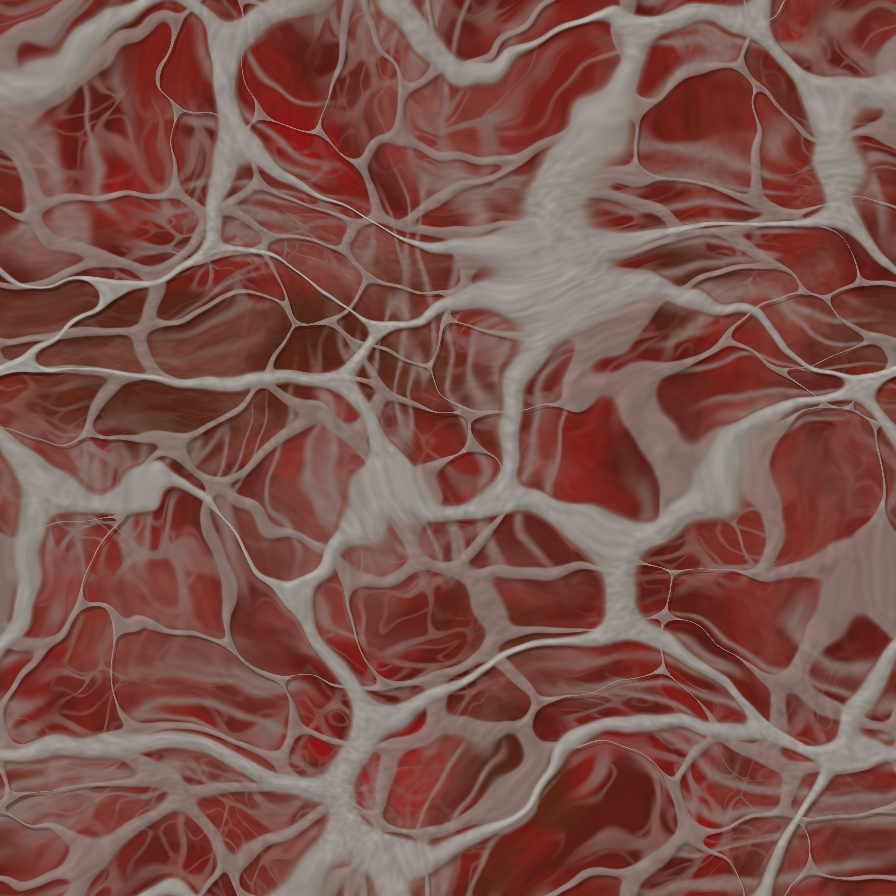
This texture is drawn by a Shadertoy shader. Its source:

```glsl
// Pale branching sinew and fine lace stretched over dark red flesh, tiling on both axes.

vec2 hash2(vec2 cell, vec2 period, float seed) {
    vec2 c = floor(mod(cell + 0.5, period));
    vec3 p = fract((c.xyx + seed * 7.31) * vec3(0.1031, 0.1030, 0.0973));
    p += dot(p, p.yzx + 33.33);
    return fract((p.xx + p.yz) * p.zy);
}

float corner(vec2 cell, vec2 offset, vec2 period, float seed) {
    return dot(hash2(cell, period, seed) * 2.0 - 1.0, offset);
}

// Wrapping gradient noise, roughly -1 to 1
float noise(vec2 uv, vec2 freq, float seed) {
    vec2 p = uv * freq, i = floor(p), f = p - i;
    vec2 u = f * f * f * (f * (f * 6.0 - 15.0) + 10.0);
    vec2 x = vec2(1, 0), y = vec2(0, 1);
    float low = mix(corner(i, f, freq, seed), corner(i + x, f - x, freq, seed), u.x);
    float high = mix(corner(i + y, f - y, freq, seed), corner(i + 1.0, f - 1.0, freq, seed), u.x);
    return 2.0 * mix(low, high, u.y);
}

float fbm(vec2 uv, vec2 freq, float seed) {
    float sum = 0.0, amp = 0.6;
    for (int k = 0; k < 4; k++) {
        sum += amp * noise(uv, freq, seed + float(k));
        freq *= 2.0;
        amp *= 0.5;
    }
    return sum;
}

float ridge(float n, float width) {
    return 1.0 - smoothstep(0.0, width, abs(n));
}

float smoothMin(float a, float b, float k) {
    float h = max(k - abs(a - b), 0.0) / k;
    return min(a, b) - h * h * k * 0.25;
}

// Distance to the walls of wrapping cells, with webbed junctions
float wallDistance(vec2 uv, vec2 cells, float seed) {
    vec2 p = uv * cells, i = floor(p), f = p - i;
    vec2 nearCell = vec2(0), nearest = vec2(9);
    for (int y = -1; y <= 1; y++)
    for (int x = -1; x <= 1; x++) {
        vec2 g = vec2(x, y);
        vec2 r = g + 0.06 + 0.88 * hash2(i + g, cells, seed) - f;
        if (dot(r, r) < dot(nearest, nearest)) { nearest = r; nearCell = g; }
    }
    float wall = 1.0;
    for (int y = -2; y <= 2; y++)
    for (int x = -2; x <= 2; x++) {
        vec2 g = nearCell + vec2(x, y);
        vec2 r = g + 0.06 + 0.88 * hash2(i + g, cells, seed) - f;
        vec2 apart = r - nearest;
        if (dot(apart, apart) > 0.0001)
            wall = smoothMin(wall, dot(0.5 * (r + nearest), normalize(apart)), 0.14);
    }
    return wall;
}

vec2 warp(vec2 uv) {
    vec2 w = uv;
    w += 0.085 * vec2(noise(uv, vec2(3), 1.0), noise(uv, vec2(3), 2.0));
    w += 0.026 * vec2(noise(uv, vec2(8), 3.0), noise(uv, vec2(8), 4.0));
    return w + 0.006 * vec2(noise(uv, vec2(24), 5.0), noise(uv, vec2(24), 6.0));
}

// Heights of the thick tendons (x) and the thinner branches (y)
vec2 relief(vec2 uv) {
    vec2 q = warp(uv);
    float thick = max(0.065 + 0.10 * noise(uv, vec2(4), 11.0), 0.012);
    float thin = max(0.06 + 0.16 * noise(uv, vec2(5), 12.0), 0.01);
    return 1.0 - smoothstep(vec2(0), vec2(thick, thin),
        vec2(wallDistance(q, vec2(3, 5), 13.0), wallDistance(q, vec2(7, 11), 14.0)));
}

void mainImage(out vec4 fragColor, in vec2 fragCoord) {
    vec2 uv = fragCoord / iResolution.xy;
    vec2 q = warp(uv);
    vec2 height = relief(uv);
    vec2 slope = height - relief(uv + vec2(-0.003, 0.004));

    // Flesh with scarlet and brown patches
    float mottle = fbm(q, vec2(9), 20.0);
    vec3 col = mix(vec3(0.34, 0.11, 0.085), vec3(0.47, 0.13, 0.105), smoothstep(-0.35, 0.3, mottle));
    float scarlet = smoothstep(0.1, 0.5, fbm(uv, vec2(4), 25.0));
    col = mix(col, vec3(0.58, 0.07, 0.075), scarlet * smoothstep(-0.3, 0.4, mottle));
    float brown = smoothstep(0.2, 0.45, fbm(uv, vec2(3, 4), 30.0));
    col = mix(col, vec3(0.30, 0.15, 0.085), 0.8 * brown);

    // Translucent film
    float film = smoothstep(-0.3, 0.5, fbm(q, vec2(5, 6), 35.0));
    film *= 0.6 + 0.4 * smoothstep(-0.4, 0.4, fbm(q, vec2(18, 26), 40.0));
    col = mix(col, vec3(0.52, 0.34, 0.30), 0.7 * film);

    // Lace with round holes and crossing threads
    vec2 curl = q + 0.009 * vec2(noise(uv, vec2(17), 45.0), noise(uv, vec2(17), 46.0));
    float patches = smoothstep(-0.3, 0.25, fbm(uv, vec2(4, 5), 50.0)) * (1.0 - 0.8 * brown);
    float laceWidth = max(0.13 + 0.2 * noise(uv, vec2(11), 55.0), 0.03);
    float lace = 1.0 - smoothstep(0.25 * laceWidth, laceWidth, wallDistance(curl, vec2(15, 21), 56.0));
    float threads = ridge(noise(curl, vec2(24, 34), 57.0), 0.2);
    vec3 laceColor = mix(vec3(0.52, 0.36, 0.32), vec3(0.52, 0.46, 0.44), smoothstep(-0.3, 0.3, fbm(uv, vec2(5), 60.0)));
    col = mix(col, laceColor, patches * max(0.8 * lace, 0.55 * threads));

    // Bundles of parallel fibres, lying and standing
    float bundle = noise(uv, vec2(3), 65.0);
    float lying = ridge(noise(q, vec2(4, 24), 66.0), 0.26) * smoothstep(0.02, 0.4, bundle);
    float standing = ridge(noise(q, vec2(24, 5), 67.0), 0.26) * smoothstep(0.05, 0.45, -bundle);
    col = mix(col, vec3(0.53, 0.45, 0.42), 0.85 * max(lying, standing));

    // Shadows and warm rims beside the strands
    col *= 1.0 - 0.4 * clamp(max(-slope.x, -0.6 * slope.y), 0.0, 1.0);
    vec2 cover = smoothstep(vec2(0.06), vec2(0.5), height);
    col = mix(col, vec3(0.46, 0.27, 0.22), 0.6 * smoothstep(0.0, 0.12, height.x));

    // Branches, then tendons, shaded as rounded cords
    float grain = fbm(q, vec2(30, 44), 70.0);
    vec3 branch = vec3(0.53, 0.46, 0.435) + 0.07 * slope.y + 0.04 * grain;
    col = mix(col, branch, 0.88 * cover.y);
    vec3 tendon = mix(vec3(0.53, 0.48, 0.45), vec3(0.59, 0.57, 0.55), height.x);
    tendon += 0.11 * slope.x + 0.05 * grain;
    col = mix(col, tendon, 0.96 * cover.x);

    // Fine painterly grain
    col *= 1.0 + 0.07 * noise(q, vec2(90, 120), 80.0);
    fragColor = vec4(clamp(col, 0.0, 1.0), 1.0);
}
```
